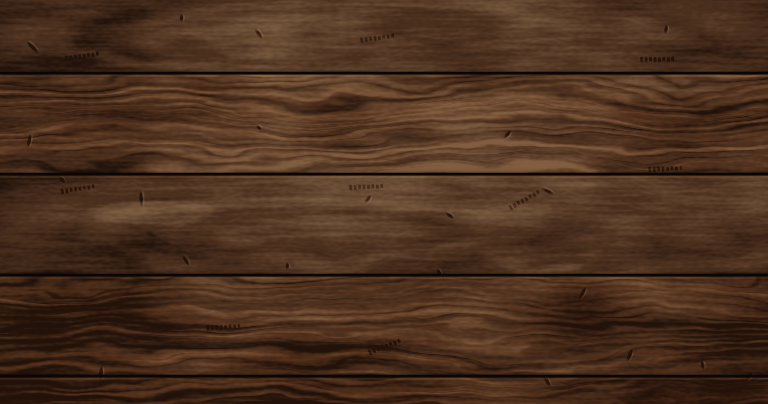
Write a WebGL 2 fragment shader that draws this texture.

```glsl
#version 300 es
precision highp float;
// Dark stained wooden planks: four seams divide the canvas into five boards.
// Warped gradient noise makes growth rings, fibres and stains; hashed cells
// scatter dents and rows of small pecks; a soft vignette darkens the rim.
uniform vec2 u_resolution;
out vec4 fragColor;

float hash(vec2 p) {
    vec3 q = fract(p.xyx * vec3(0.1031, 0.1030, 0.0973));
    q += dot(q, q.yzx + 33.33);
    return fract((q.x + q.y) * q.z);
}

vec2 gradient(vec2 cell) {
    float a = 6.2832 * hash(cell);
    return vec2(cos(a), sin(a));
}

float noise(vec2 p) {
    vec2 i = floor(p), f = fract(p);
    vec2 u = f * f * f * (f * (f * 6.0 - 15.0) + 10.0);
    vec2 e = vec2(0, 1);
    float low = mix(dot(gradient(i), f), dot(gradient(i + e.yx), f - e.yx), u.x);
    float high = mix(dot(gradient(i + e), f - e), dot(gradient(i + 1.0), f - 1.0), u.x);
    return 1.4 * mix(low, high, u.y);
}

float fbm(vec2 p) {
    float sum = 0.0, amp = 0.6;
    for (int i = 0; i < 4; i++) {
        sum += amp * noise(p);
        p = p * 2.03 + 17.3;
        amp *= 0.5;
    }
    return sum;
}

vec2 rotate(vec2 p, float a) {
    return vec2(cos(a) * p.x + sin(a) * p.y, cos(a) * p.y - sin(a) * p.x);
}

// Signed tone of one sparse dent per cell: dark hollow with a pale lower lip
float dents(vec2 p, float px) {
    vec2 cell = floor(p * 5.0);
    float h = hash(cell + 71.0);
    vec2 center = (cell + 0.2 + 0.6 * vec2(hash(cell + 5.0), hash(cell + 9.0))) / 5.0;
    vec2 q = rotate(p - center, 3.0 * h * h);
    vec2 size = vec2(0.005 + 0.009 * hash(cell + 13.0), 0.0035);
    float hollow = 1.0 - smoothstep(0.5, 1.0 + px / size.y, length(q / size));
    float lip = 1.0 - smoothstep(0.5, 1.0 + px / size.y, length((q + vec2(0, 0.004)) / size));
    return step(0.52, h) * (0.3 * lip * (1.0 - hollow) - 0.55 * hollow);
}

// Short slanted rows of ticks
float pecks(vec2 p, float px) {
    vec2 cell = floor(p / 0.36);
    float h = hash(cell + 37.0);
    vec2 center = (cell + 0.35 + 0.3 * vec2(h, hash(cell + 3.0))) * 0.36;
    vec2 q = rotate(p - center, 0.7 * hash(cell + 21.0));
    float along = abs(fract(q.x / 0.011) - 0.5) * 0.011;
    float tick = 1.0 - smoothstep(0.0015, 0.0025 + px, along);
    tick *= 1.0 - smoothstep(0.003, 0.005 + px, abs(q.y + 0.002 * noise(q * 90.0)));
    return tick * step(abs(q.x), 0.045) * step(0.5, h);
}

void main() {
    vec2 p = gl_FragCoord.xy / u_resolution.y;
    vec2 uv = gl_FragCoord.xy / u_resolution;
    float px = 1.0 / u_resolution.y;

    // Boards, counted from the top; v runs down across each one
    float board = (1.0 - p.y - 0.181) / 0.25;
    float row = floor(board) + 1.0, v = fract(board);
    float bold = (row == 0.0 || row == 2.0) ? 0.0 : 1.0;
    vec2 seed = vec2(row * 13.7, row * 7.1);

    // Growth rings: tight streaks on bold boards, long ovals on calm ones
    float warp = fbm(vec2(p.x * 1.5, v * 1.3) + seed);
    float oval = length(vec2((p.x - 0.75) * 0.35, v - 0.52 + 0.2 * warp));
    float ring = mix(oval * 9.0 + warp * 2.5, v * 17.0 + warp * 6.0, bold);
    float grain = noise(vec2(p.x * 0.7, ring) + seed);
    float line = smoothstep(0.55, 1.0, sin(ring * 5.0 + 2.0 * noise(p * vec2(3, 30))));
    float fibre = noise(vec2(p.x * 7.0, p.y * 115.0) + seed);
    float pore = noise(p * vec2(55.0, 150.0));
    float stain = fbm(vec2(p.x * 2.3, v * 1.6) + seed + 40.0);

    // Tone from 0 (darkest) to 1 (palest)
    vec2 rim = (uv - vec2(0.54, 0.66)) * vec2(1.35, 1.15);
    float tone = 0.68 - 0.6 * dot(rim, rim) + 0.5 * stain;
    tone += mix(0.22, 0.42, bold) * grain + 0.15 * fibre + 0.09 * pore;
    tone -= mix(0.06, 0.17, bold) * line * (0.6 + noise(p * vec2(4, 20)));

    // Worn pale patch on the third board, two burnt spots on the fourth
    vec2 patchAt = (p - vec2(0.35, 0.477)) / vec2(0.23, 0.038);
    float worn = 1.0 - smoothstep(0.75, 1.05, length(patchAt) + 0.8 * warp);
    tone += 0.26 * worn * float(row == 2.0);
    vec2 burn = vec2(abs(p.x - 0.88) - 0.57, (v - 0.3) * 0.25) / vec2(0.1, 0.06);
    tone -= 0.3 * exp(-dot(burn, burn)) * float(row == 3.0);
    tone += dents(p, px) - 0.4 * pecks(p, px);

    // Stain colours
    tone = clamp(tone, 0.0, 1.0);
    vec3 color = mix(vec3(0.13, 0.07, 0.04), vec3(0.30, 0.19, 0.12), smoothstep(0.0, 0.5, tone) * 0.5 + min(tone, 0.5));
    color = mix(color, vec3(0.50, 0.38, 0.27), max(tone - 0.5, 0.0) * 1.8);
    color += vec3(0.03, 0.005, -0.008) * bold * (0.5 + grain);

    // Seams with a soft shadow and a lit edge on the board below
    float gap = 0.25 * min(v, 1.0 - v);
    color *= 1.0 - 0.5 * exp(-gap / 0.005);
    color += vec3(0.10, 0.07, 0.04) * (1.0 - smoothstep(0.001, 0.003 + px, abs(v * 0.25 - 0.006)));
    color = mix(vec3(0.04, 0.025, 0.02), color, smoothstep(0.0018, 0.0025 + px, gap));
    fragColor = vec4(color, 1.0);
}
```
